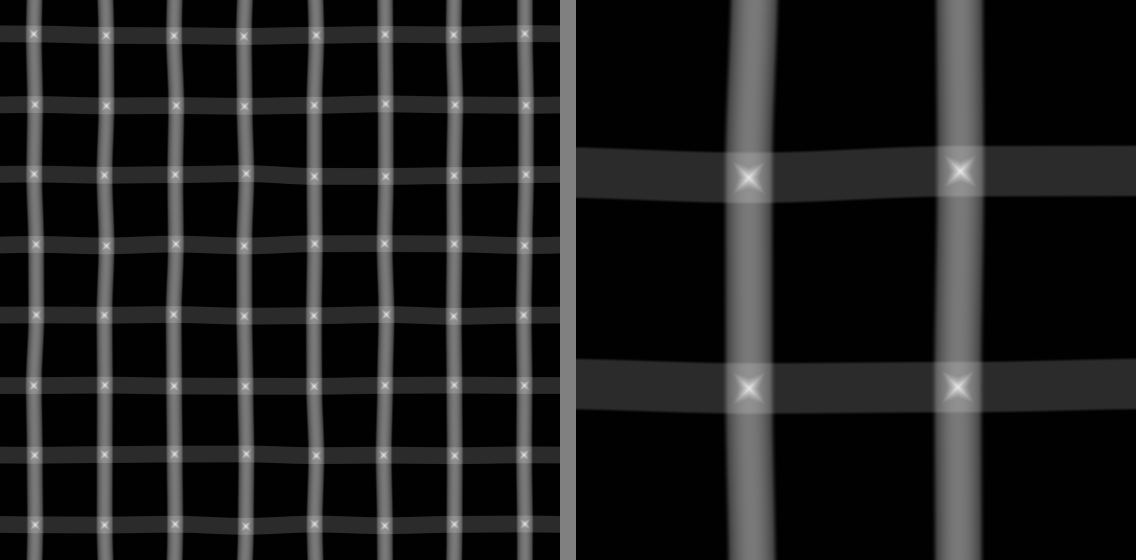
Left, the full canvas; right, a detail of the centre.
A three.js fragment shader for this pattern:

```glsl
// Wavy woven grid: soft grey vertical bars over flat dark bands, with a pinched glint at each crossing.
#define REPEATS 8.0        // cells across and down
#define BAND_HALF 0.120    // half width of the horizontal bands, in cells
#define BAR_HALF 0.114     // half width of the vertical bars, in cells
#define BAND_EDGE 0.010    // edge softness of the bands
#define BAR_EDGE 0.018     // edge softness of the bars
#define WOBBLE 0.021       // largest drift of a crossing, in cells
#define GLINT_SIZE 0.080   // reach of a glint along its diagonals
#define GLINT_LIGHT 0.36
#define GROUND_GREY 0.005
#define BAND_GREY 0.17
#define BAR_GREY 0.475
#define BAR_FALLOFF 0.56   // darkening from bar centre to bar edge

varying vec2 vUv;

// Two random values in 0..1 per cell, wrapping at the canvas edge
vec2 cellHash(vec2 cell) {
  cell = mod(cell, REPEATS);
  vec2 q = vec2(dot(cell, vec2(12.7, 31.1)), dot(cell, vec2(26.9, 18.3)));
  return fract(sin(q + 1.3) * 437.58);
}

// Drift of the crossing that belongs to a cell
vec2 crossingDrift(vec2 cell) {
  return (cellHash(cell) * 2.0 - 1.0) * WOBBLE;
}

// Coverage of a stripe at distance d from its centre line
float stripe(float d, float halfWidth, float edge) {
  return 1.0 - smoothstep(halfWidth - edge, halfWidth + edge, abs(d));
}

// Four-pointed glint, pinched along the axes
float glint(vec2 p) {
  p = abs(p);
  float d = max(p.x, p.y) + 0.55 * abs(p.x - p.y);
  float fade = clamp(1.0 - d / GLINT_SIZE, 0.0, 1.0);
  return fade * (0.6 + 0.4 * fade);
}

// Brightens one grey by another without clipping
float screenBlend(float a, float b) {
  return 1.0 - (1.0 - a) * (1.0 - b);
}

void main() {
  vec2 grid = vUv * REPEATS;
  vec2 cell = floor(grid);
  vec2 local = fract(grid) - 0.5;

  // Bend each line smoothly from one crossing to the next
  vec2 side = vec2(local.x < 0.0 ? -1.0 : 1.0, local.y < 0.0 ? -1.0 : 1.0);
  vec2 blend = smoothstep(0.0, 1.0, abs(local));
  vec2 here = crossingDrift(cell);
  float barShift = mix(here.x, crossingDrift(cell + vec2(0.0, side.y)).x, blend.y);
  float bandShift = mix(here.y, crossingDrift(cell + vec2(side.x, 0.0)).y, blend.x);
  vec2 fromLines = local - vec2(barShift, bandShift);

  // Flat bands, rounded bars
  float band = BAND_GREY * stripe(fromLines.y, BAND_HALF, BAND_EDGE);
  float across = fromLines.x / BAR_HALF;
  float rounding = max(1.0 - BAR_FALLOFF * across * across, 0.0);
  float bar = BAR_GREY * rounding * stripe(fromLines.x, BAR_HALF, BAR_EDGE);

  // Light the crossings
  float grey = max(GROUND_GREY, screenBlend(band, bar));
  grey += GLINT_LIGHT * glint(local - here);

  gl_FragColor = vec4(vec3(grey), 1.0);
}
```
